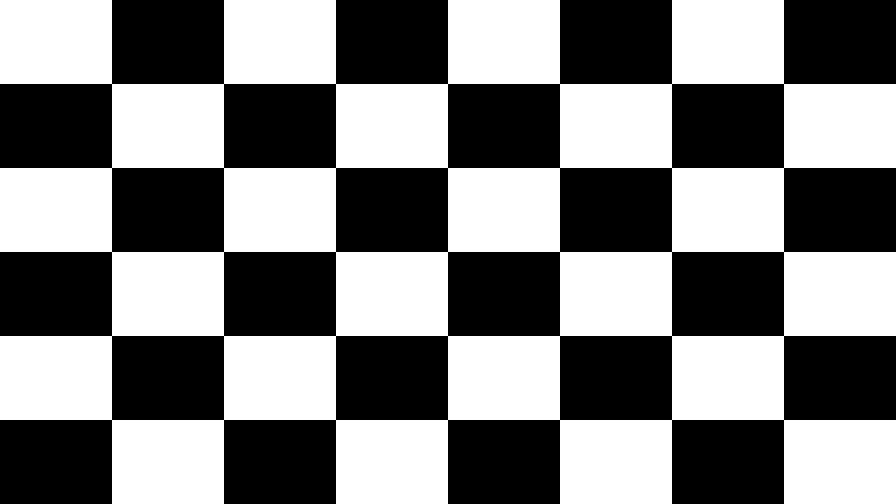
This pattern is drawn by a Shadertoy shader. Its source:

```glsl
// A plain checkerboard of black and white cells, eight across and six down.
// Each axis is a triangle wave, sharpened into a smooth-edged stripe sign;
// the product of the two signs gives the cell colour and wraps on all sides.

// Signed distance to the nearest cell border: positive in even cells.
vec2 borderDistance(vec2 cell) {
    return abs(mod(cell - 0.5, 2.0) - 1.0) - 0.5;
}

void mainImage(out vec4 fragColor, in vec2 fragCoord) {
    // Even counts on both axes keep the alternation seamless.
    vec2 count = vec2(8.0, 6.0);
    vec2 cell = fragCoord / iResolution.xy * count;

    // Stripe signs from -1 to 1, with edges one pixel wide.
    vec2 pixel = count / iResolution.xy;
    vec2 stripe = clamp(2.0 * borderDistance(cell) / pixel, -1.0, 1.0);

    // Equal signs are black, opposite signs white.
    float white = 0.5 - 0.5 * stripe.x * stripe.y;
    fragColor = vec4(vec3(white), 1.0);
}
```
